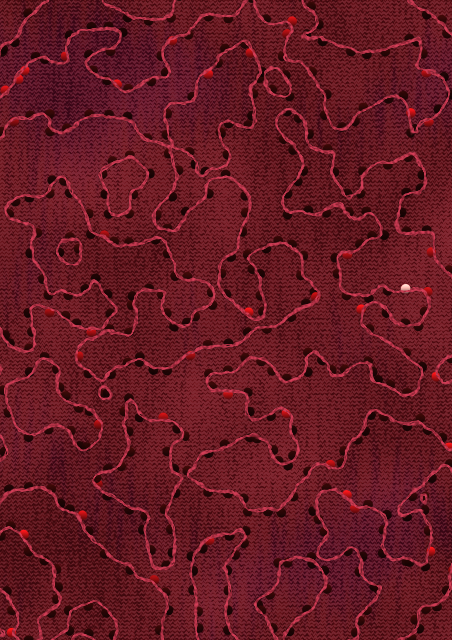
This texture is drawn by a WebGL 2 fragment shader. Its source:

```glsl
#version 300 es
precision highp float;
precision highp int;

uniform vec2 u_resolution;
out vec4 fragColor;

// Lengths are fractions of the canvas height.
const float MEANDER_FREQ = 10.2;
const float LOBE_FREQ = 18.7;
const float LOBE_WEIGHT = 0.55;
const float STRAND_RADIUS = 0.00155;
const float STRAND_SPREAD = 0.0046;
const float SEQUIN_CELL = 0.031;
const float SEQUIN_RADIUS = 0.0076;
const float SEQUIN_OFFSET = 0.0045;
const float RED_SHARE = 0.08;
const float GLINT_SHARE = 0.007;
const vec2 NET_PERIOD = vec2(0.0070, 0.0058);

const vec3 NET_DUSTY = vec3(0.46, 0.145, 0.18);
const vec3 NET_RED = vec3(0.41, 0.065, 0.09);
const vec3 NET_DARK = vec3(0.26, 0.035, 0.055);
const vec3 PLUM_TINT = vec3(-0.03, -0.01, 0.035);
const vec3 CORD_SHADE = vec3(0.54, 0.13, 0.19);
const vec3 CORD_LIGHT = vec3(0.84, 0.25, 0.35);
const vec3 SEQUIN_DARK = vec3(0.11, 0.015, 0.01);
const vec3 SEQUIN_RED = vec3(0.72, 0.06, 0.07);
const vec3 SEQUIN_GLINT = vec3(0.93, 0.70, 0.66);

const float TAU = 6.2831853;

uint mixBits(uint n) {
    n = (n ^ (n >> 16)) * 0x7feb352du;
    n = (n ^ (n >> 15)) * 0x846ca68bu;
    return n ^ (n >> 16);
}

float hash(vec2 cell, uint seed) {
    uvec2 u = uvec2(ivec2(cell) + 4096);
    return float(mixBits(u.x + mixBits(u.y + mixBits(seed))) >> 8) / 16777216.0;
}

vec2 latticeGradient(vec2 cell) {
    float angle = TAU * hash(cell, 1u);
    return vec2(cos(angle), sin(angle));
}

// Gradient noise: value in x, derivatives in yz.
vec3 noise(vec2 p) {
    vec2 i = floor(p), f = p - i;
    vec2 u = f * f * f * (f * (f * 6.0 - 15.0) + 10.0);
    vec2 du = 30.0 * f * f * (f - 1.0) * (f - 1.0);
    vec2 ga = latticeGradient(i), gb = latticeGradient(i + vec2(1, 0));
    vec2 gc = latticeGradient(i + vec2(0, 1)), gd = latticeGradient(i + 1.0);
    float a = dot(ga, f), b = dot(gb, f - vec2(1, 0));
    float c = dot(gc, f - vec2(0, 1)), d = dot(gd, f - 1.0);
    vec2 slope = mix(mix(ga, gb, u.x), mix(gc, gd, u.x), u.y)
               + du * (u.yx * (a - b - c + d) + vec2(b - a, c - a));
    return vec3(mix(mix(a, b, u.x), mix(c, d, u.x), u.y), slope);
}

// The cord follows the zero line of this field.
vec3 cordField(vec2 p) {
    vec3 meander = noise(p * MEANDER_FREQ + vec2(3.3, 7.7));
    vec3 lobes = noise(p * LOBE_FREQ + vec2(41.4, 19.6)) * LOBE_WEIGHT;
    return vec3(meander.x + lobes.x, meander.yz * MEANDER_FREQ + lobes.yz * LOBE_FREQ);
}

// Newton step from a point to the zero line.
vec2 stepToCord(vec3 field) {
    return -field.x * field.yz / max(dot(field.yz, field.yz), 0.01);
}

float disc(float dist, float radius, float aa) {
    return 1.0 - smoothstep(radius - aa, radius + aa, dist);
}

// Fine net of zigzag threads with uneven dye.
vec3 netColour(vec2 p, float pixel) {
    vec2 q = p + 0.003 * vec2(noise(p * 23.0).x, noise(p * 23.0 + 50.0).x);
    float zigzag = abs(fract(q.x / NET_PERIOD.x) - 0.5) * 2.0;
    float thread = cos(TAU * (q.y / NET_PERIOD.y + 0.55 * zigzag));
    thread *= 1.0 - smoothstep(0.35, 0.6, pixel / NET_PERIOD.y);
    float grain = noise(p * 220.0).x;
    float streak = noise(p * vec2(95.0, 9.0)).x;
    float patches = noise(p * 3.5 + 11.0).x + 0.6 * noise(p * 9.0).x;
    float dusty = smoothstep(-0.5, 0.5, 0.1 + 0.42 * thread + 0.6 * grain + 0.35 * patches);
    float dark = smoothstep(0.0, 1.1, 0.26 - 0.34 * thread - 1.1 * grain + 0.5 * streak - 0.4 * patches);
    vec3 col = mix(mix(NET_RED, NET_DUSTY, dusty), NET_DARK, dark);
    float plum = smoothstep(0.0, 0.5, noise(p * 4.0 + 70.0).x + 0.3 * streak);
    return col * (1.0 + 0.2 * patches) + PLUM_TINT * plum;
}

// One sequin per grid cell that the cord passes through.
vec3 addSequins(vec3 col, vec2 p, float pixel) {
    vec2 home = floor(p / SEQUIN_CELL);
    for (int j = -1; j <= 1; j++)
    for (int i = -1; i <= 1; i++) {
        vec2 cell = home + vec2(i, j);
        vec2 centre = (cell + 0.5) * SEQUIN_CELL;
        vec3 field = cordField(centre);
        vec2 move = stepToCord(field);
        if (length(move) > 1.2 * SEQUIN_CELL) continue;
        vec2 spot = centre + move;
        spot += stepToCord(cordField(spot));
        field = cordField(spot);
        vec2 shift = abs(spot - centre);
        bool strayed = length(stepToCord(field)) > 0.1 * SEQUIN_CELL;
        if (strayed || max(shift.x, shift.y) > 0.55 * SEQUIN_CELL) continue;

        vec2 normal = normalize(field.yz + 1e-5);
        float side = hash(cell, 2u) < 0.5 ? -1.0 : 1.0;
        vec2 d = p - spot - normal * side * SEQUIN_OFFSET;
        float tilt = mix(1.0, 1.25, hash(cell, 3u));
        float r = length(vec2(dot(d, normal) * tilt, dot(d, vec2(-normal.y, normal.x))));
        float kind = hash(cell, 4u);
        vec3 tone = SEQUIN_DARK * mix(0.7, 1.6, hash(cell, 5u));
        if (kind < RED_SHARE) tone = SEQUIN_RED * mix(0.75, 1.1, hash(cell, 5u));
        if (kind < GLINT_SHARE) tone = SEQUIN_GLINT;
        tone *= 1.0 + 0.5 * d.y / SEQUIN_RADIUS;
        col = mix(col, tone, 0.93 * disc(r, SEQUIN_RADIUS, 0.7 * pixel));
    }
    return col;
}

void main() {
    float pixel = 1.0 / u_resolution.y;
    vec2 p = gl_FragCoord.xy * pixel;

    vec3 col = netColour(p, pixel);
    vec3 field = cordField(p);
    float offset = field.x / max(length(field.yz), 0.05);
    col *= 1.0 - 0.15 * disc(abs(offset), 0.004, 0.002);
    col = addSequins(col, p, pixel);

    // Two loose strands that cross and fray
    for (int k = 0; k < 2; k++) {
        vec2 q = p + 3.7 * float(k + 1);
        float sway = STRAND_SPREAD * (noise(q * 62.0).x + 0.4 * noise(q * 140.0).x);
        float dist = abs(offset - sway);
        float radius = STRAND_RADIUS * (1.0 + 0.9 * noise(q * 120.0).x);
        float light = smoothstep(-0.4, 0.45, noise(q * 190.0).x + 0.1);
        vec3 tone = mix(CORD_SHADE, CORD_LIGHT, light);
        col = mix(col, tone, 0.92 * disc(dist, radius, 0.6 * pixel));
    }

    fragColor = vec4(clamp(col, 0.0, 1.0), 1.0);
}
```
